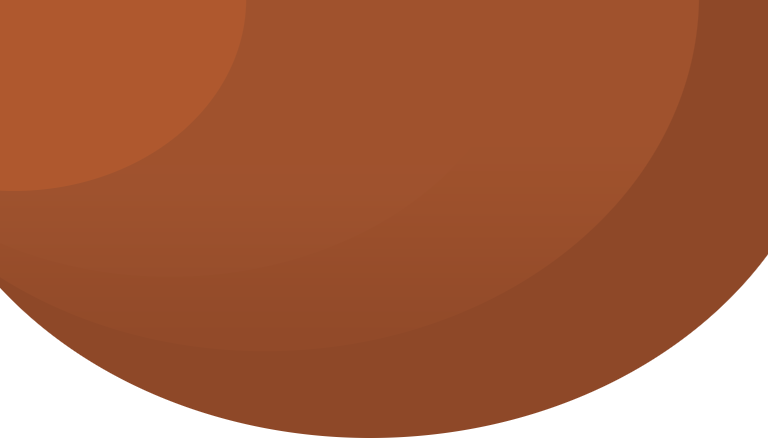
Write a Shadertoy shader that draws this background.

```glsl
// Nested warm brown ellipses hanging from the top edge over white.

// Antialiased coverage of an ellipse, in units of canvas height
float ellipse(vec2 p, vec2 center, vec2 radii) {
    float dist = (length((p - center) / radii) - 1.0) * radii.y;
    return clamp(0.5 - dist * iResolution.y, 0.0, 1.0);
}

void mainImage(out vec4 fragColor, in vec2 fragCoord) {
    vec2 p = fragCoord / iResolution.y;

    vec3 white = vec3(1.0);
    vec3 darkBrown = vec3(0.557, 0.282, 0.157);
    vec3 sienna = vec3(0.627, 0.322, 0.176);
    vec3 rust = vec3(0.686, 0.347, 0.182);

    // Large dark body
    vec3 color = mix(white, darkBrown, ellipse(p, vec2(0.845, 0.870), vec2(1.062, 0.870)));

    // Middle layer, fading towards the dark body at its foot
    float fade = smoothstep(0.72, 0.14, p.y);
    vec3 middle = mix(sienna, darkBrown, 0.83 * fade);

    // Faint lighter layer inside it, seen only where the fade has begun
    float faint = ellipse(p, vec2(0.388, 1.0), vec2(0.811, 0.632));
    middle += 0.006 * faint * smoothstep(0.72, 0.55, p.y);
    color = mix(color, middle, ellipse(p, vec2(0.605, 1.011), vec2(0.991, 0.813)));

    // Bright corner
    color = mix(color, rust, ellipse(p, vec2(0.032, 1.002), vec2(0.530, 0.438)));

    fragColor = vec4(color, 1.0);
}
```
